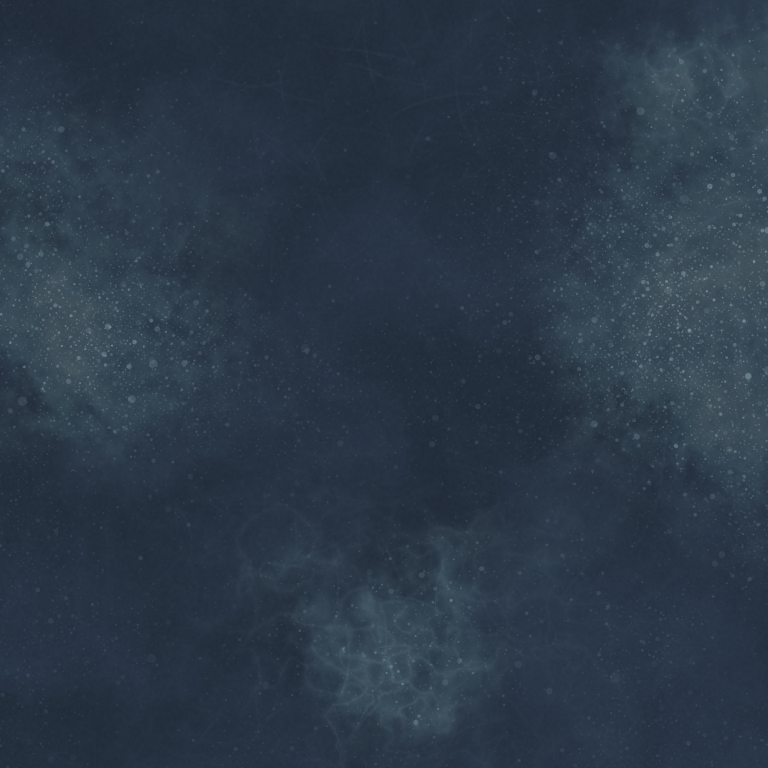
A WebGL 1 fragment shader for this texture:

```glsl
precision highp float;
// Dark navy surface with misty patches, fine web-like filaments, scratches and pale specks.
uniform vec2 u_resolution;

float hash(vec2 p) {
  vec3 q = fract(p.xyx * vec3(0.1031, 0.1030, 0.0973));
  q += dot(q, q.yzx + 33.33);
  return fract((q.x + q.y) * q.z);
}

vec2 hash2(vec2 p) {
  return vec2(hash(p + 17.3), hash(p + 71.9));
}

float noise(vec2 p) {
  vec2 cell = floor(p), f = fract(p);
  f = f * f * (3.0 - 2.0 * f);
  return mix(mix(hash(cell), hash(cell + vec2(1.0, 0.0)), f.x),
             mix(hash(cell + vec2(0.0, 1.0)), hash(cell + 1.0), f.x), f.y);
}

float fbm(vec2 p) {
  float sum = 0.0, amp = 0.5;
  for (int i = 0; i < 6; i++) {
    sum += amp * noise(p);
    p = mat2(1.6, 1.2, -1.2, 1.6) * p + 7.7;
    amp *= 0.55;
  }
  return sum;
}

// Soft elliptical patch.
float patchAt(vec2 p, vec2 center, vec2 radius) {
  vec2 d = (p - center) / radius;
  return exp(-dot(d, d));
}

// Thin bright creases where warped noise crosses its middle value.
float filaments(vec2 p, float sharpness) {
  p += 0.5 * vec2(noise(p * 1.7 + 4.0), noise(p * 1.7 + 29.0));
  float n = 0.7 * noise(p) + 0.3 * noise(p * 2.7 + 11.0);
  return pow(1.0 - abs(2.0 * n - 1.0), sharpness);
}

// Slightly bent strokes that fade out at both ends.
float scratches(vec2 p, float scale, float width, float pixel) {
  vec2 g = p * scale, cell = floor(g);
  float sum = 0.0;
  for (int j = -1; j <= 1; j++) {
    for (int i = -1; i <= 1; i++) {
      vec2 id = cell + vec2(float(i), float(j));
      vec2 d = g - id - hash2(id + scale);
      float angle = 6.2832 * hash(id + 5.1 + scale);
      float c = cos(angle), s = sin(angle);
      d = mat2(c, -s, s, c) * d;
      d.y += (hash(id + 9.4) - 0.5) * 0.7 * d.x * d.x;
      float reach = 0.4 + 0.6 * hash(id + 2.8);
      float line = 1.0 - smoothstep(0.0, (width + pixel) * scale, abs(d.y));
      sum += line * (1.0 - smoothstep(0.2, 1.0, abs(d.x) / reach)) * hash(id + 3.3);
    }
  }
  return sum;
}

// Round grains, one per grid cell at most; density is the chance of a grain.
float specks(vec2 p, float scale, float density, float pixel) {
  vec2 g = mat2(0.8, 0.6, -0.6, 0.8) * p * scale + scale;
  vec2 id = floor(g);
  float size = hash(id + 8.6);
  float radius = 0.08 + 0.15 * size * size;
  float edge = 0.7 * pixel * scale;
  float disc = 1.0 - smoothstep(radius - edge, radius + edge,
                                length(fract(g) - 0.3 - 0.4 * hash2(id)));
  float tone = hash(id + 12.5);
  return disc * step(hash(id + 41.2), density) * (0.25 + 0.75 * tone * tone);
}

void main() {
  vec2 p = gl_FragCoord.xy / u_resolution.y;
  float pixel = 1.0 / u_resolution.y;

  // Warped coordinates give the mist its torn outline.
  vec2 warp = vec2(fbm(p * 6.0 + 3.0), fbm(p * 6.0 + 47.0)) - 0.55;
  vec2 q = p + 0.2 * warp;
  float left = patchAt(q, vec2(0.08, 0.61), vec2(0.22, 0.21));
  float right = patchAt(q, vec2(0.92, 0.60), vec2(0.22, 0.27));
  float bottom = patchAt(q, vec2(0.51, 0.16), vec2(0.18, 0.16));
  float corner = patchAt(q, vec2(0.87, 0.89), vec2(0.17, 0.09));
  float top = patchAt(p, vec2(0.52, 0.88), vec2(0.24, 0.16));
  float mist = left + right + 0.65 * bottom + 0.55 * corner;

  // Mottled navy ground, darker at the top left, upper middle and lower left.
  float shade = patchAt(p, vec2(0.17, 0.95), vec2(0.20, 0.12))
              + 0.4 * patchAt(p, vec2(0.48, 0.76), vec2(0.20, 0.20))
              + 0.6 * patchAt(p, vec2(0.20, 0.14), vec2(0.22, 0.18));
  float ground = fbm(p * 6.0 + warp + 20.0);
  vec3 color = mix(vec3(0.134, 0.174, 0.228), vec3(0.162, 0.214, 0.282),
                   clamp(0.62 + 2.0 * (ground - 0.55) - 0.6 * shade, 0.0, 1.0));

  // Mist, teal at its rim and grey in its core, with a gritty weave.
  float cloud = mist * (0.2 + 1.25 * fbm(p * 11.0 + warp * 2.0));
  float grit = fbm(p * 60.0) - 0.55;
  cloud += 0.5 * grit * smoothstep(0.05, 0.5, mist);
  color = mix(color, vec3(0.205, 0.275, 0.325), smoothstep(0.04, 0.68, cloud));
  color = mix(color, vec3(0.290, 0.348, 0.385), 0.6 * smoothstep(0.55, 1.2, cloud));

  // Filaments and scratches.
  float web = filaments(p * 10.0 + warp, 14.0) + 0.8 * filaments(p * 23.0 + 5.0, 9.0);
  color += vec3(0.060, 0.073, 0.073) * web * (0.07 + 0.75 * bottom + 0.5 * corner + 0.2 * mist);
  float strokes = 0.0;
  for (int i = 0; i < 4; i++) {
    float layer = float(i);
    strokes += scratches(p + 0.02 * warp + 3.7 * layer, 6.0 + 4.0 * layer, 0.0022 - 0.0004 * layer, pixel);
  }
  color += vec3(0.048, 0.062, 0.072) * strokes * (0.10 + 0.26 * top + 0.38 * bottom + 0.12 * mist);

  // Specks gather in the mist and in a few loose drifts.
  float drift = smoothstep(0.45, 0.75, noise(p * 6.0 + 61.0));
  float density = clamp(0.04 + 0.6 * (left + right) + 0.25 * bottom + 0.3 * drift, 0.0, 0.85);
  float grains = 0.0;
  for (int i = 0; i < 5; i++) {
    float layer = float(i);
    grains += specks(p, 36.0 * pow(1.5, layer), density * (0.15 + 0.19 * layer), pixel);
  }
  color += vec3(0.19, 0.205, 0.205) * min(grains, 1.2) * (0.3 + 0.7 * clamp(mist, 0.0, 1.0));

  // Fine film grain.
  color += 0.014 * (noise(p * 300.0) - 0.5);
  gl_FragColor = vec4(color, 1.0);
}
```
